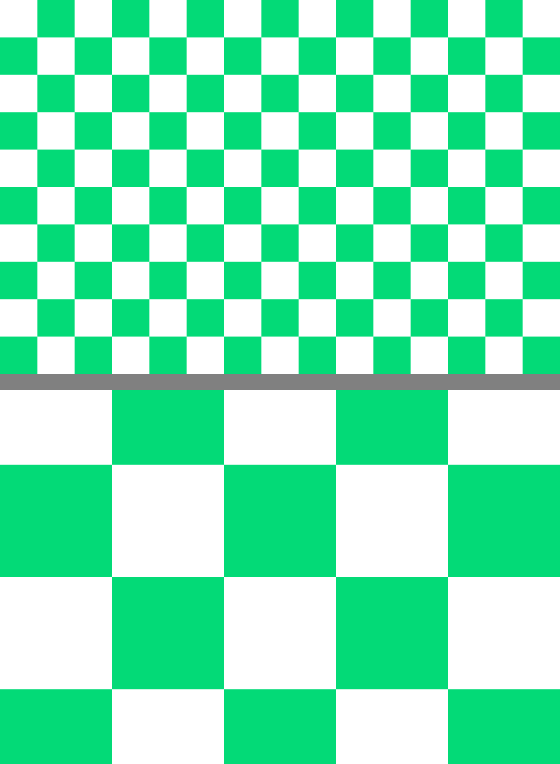
Top, the full canvas; bottom, a detail of the centre.
A WebGL 2 fragment shader for this pattern:

```glsl
#version 300 es
precision highp float;
// Green and white checkerboard, 15 squares across and 10 down.

uniform vec2 u_resolution;
out vec4 fragColor;

// Square wave: +1 in even cells, -1 in odd ones, with edges one pixel wide.
vec2 softSquareWave(vec2 cell, vec2 pixel) {
    vec2 edgeDistance = 0.5 - abs(fract(cell) - 0.5);
    vec2 parity = 1.0 - 2.0 * mod(floor(cell), 2.0);
    return parity * clamp(2.0 * edgeDistance / pixel, 0.0, 1.0);
}

void main() {
    vec2 pixel = vec2(15.0, 10.0) / u_resolution;
    vec2 wave = softSquareWave(gl_FragCoord.xy * pixel, pixel);

    // Squares where both waves agree are green, starting at the lower left.
    float greenCover = 0.5 + 0.5 * wave.x * wave.y;
    vec3 white = vec3(1.0);
    vec3 green = vec3(0.01, 0.855, 0.465);
    fragColor = vec4(mix(white, green, greenCover), 1.0);
}
```
